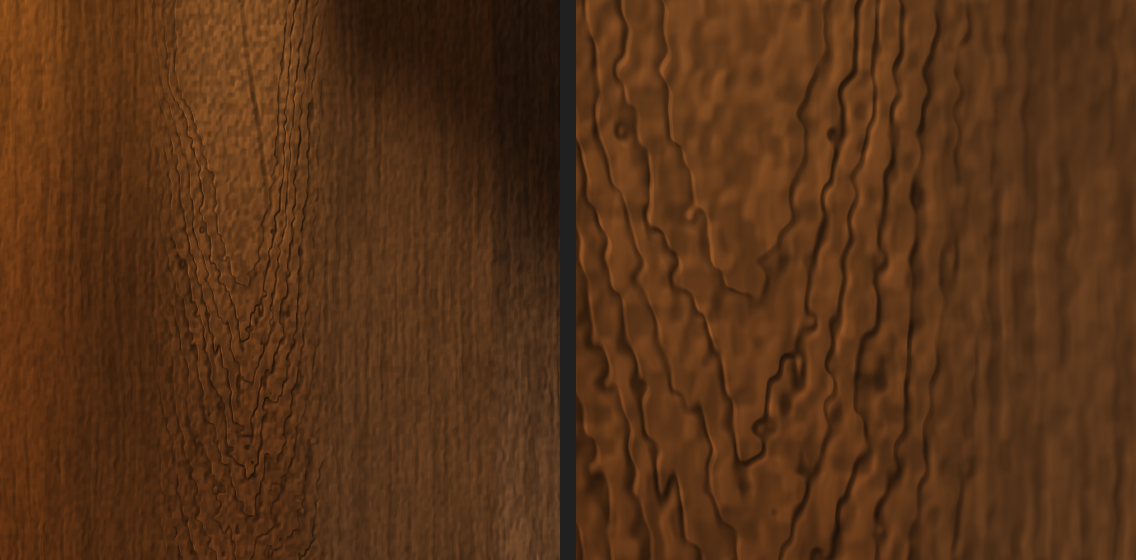
Left, the full canvas; right, a detail of the centre.
Reproduce this texture procedurally as a Shadertoy shader.

```glsl
// Dark stained wood: nested cathedral rings in the middle, straight pores beside
// them. A height field of rings and pores is embossed by a finite difference,
// then multiplied onto broad colour gradients and a soft corner shadow.

float hash(vec2 p) {
    vec3 q = fract(vec3(p.xyx) * 0.1031);
    q += dot(q, q.yzx + 33.33);
    return fract((q.x + q.y) * q.z);
}

float noise(vec2 p) {
    vec2 i = floor(p), f = fract(p);
    f = f * f * (3.0 - 2.0 * f);
    return mix(mix(hash(i), hash(i + vec2(1, 0)), f.x),
               mix(hash(i + vec2(0, 1)), hash(i + vec2(1, 1)), f.x), f.y);
}

float fbm(vec2 p) {
    float sum = 0.0, amp = 0.5;
    for (int i = 0; i < 4; i++) {
        sum += amp * noise(p);
        p = p * 2.03 + 17.1;
        amp *= 0.5;
    }
    return sum;
}

// Strength of the cathedral figure across the board
float figureMask(float x) {
    return smoothstep(0.25, 0.34, x) * (1.0 - smoothstep(0.53, 0.61, x));
}

// Dark grooves: U-shaped rings, open at the top, with pointed tips
float grooves(vec2 p) {
    float axis = 0.445 - 0.03 * smoothstep(0.35, 0.9, p.y);
    float x = p.x - axis + 0.024 * (noise(p * vec2(9, 7)) - 0.5);
    float d = sqrt(x * x + 0.0003) - 0.0173;
    float level = 3.4 * d + 26.0 * d * d - p.y + 0.5;
    level += 0.07 * (noise(p * vec2(42, 15)) - 0.5) + 0.05 * (noise(p * vec2(120, 80)) - 0.5);

    // Rings spread apart on the flanks
    float ring = level / (0.083 + 0.5 * max(d - 0.02, 0.0));
    float f = fract(ring), id = floor(ring);
    float width = mix(0.3, 0.7, hash(vec2(id, 3.0)));
    float line = smoothstep(0.0, 0.14, f) * (1.0 - smoothstep(0.12, width, f));
    line *= smoothstep(-0.1, 0.1, ring) * mix(0.65, 1.0, hash(vec2(id, 8.0)));

    // Outer flanks break up into beads
    float beads = smoothstep(0.15, 0.65, noise(p * vec2(90, 60) + 5.0));
    line *= mix(1.0, beads, 0.3 + 0.5 * smoothstep(0.05, 0.13, d));

    // Slanted streak inside the innermost ring
    float streakX = 0.432 + 0.05 * smoothstep(1.05, 0.55, p.y) + 0.006 * (noise(p * vec2(3, 30)) - 0.5);
    float streak = 1.0 - smoothstep(0.001, 0.007, abs(p.x - streakX));
    streak *= smoothstep(0.59, 0.68, p.y) * (0.4 + 0.6 * noise(p * vec2(20, 12)));
    return max(line * figureMask(p.x), 0.8 * streak);
}

// Fine pores: long straight lines on the flanks, short ripples in the figure
float pores(vec2 p) {
    p.x += 0.012 * noise(p * vec2(5, 4)) + 0.004 * noise(p * vec2(40, 70));
    float lines = smoothstep(0.1, 0.8, noise(p * vec2(150, 6)));
    float dashes = smoothstep(0.1, 0.85, noise(p * vec2(175, 48) + 9.0));
    float ripples = smoothstep(0.1, 0.85, noise(p * vec2(140, 100) + 31.0));
    float mask = figureMask(p.x);
    float strip = smoothstep(0.875, 0.895, p.x);
    return lines * mix(0.5, 0.1, mask) + dashes * (0.35 + 0.25 * strip) + ripples * mix(0.3, 0.6, mask);
}

float height(vec2 p) {
    return 0.6 * pores(p) - 0.8 * grooves(p);
}

// Broad colour of the stain
vec3 stain(vec2 p) {
    float wave = fbm(p * vec2(5, 2));
    vec3 orange = mix(vec3(0.35, 0.18, 0.065), vec3(0.46, 0.255, 0.09), smoothstep(0.35, 1.0, p.y));
    vec3 umber = mix(vec3(0.28, 0.15, 0.06), vec3(0.35, 0.195, 0.075), smoothstep(0.4, 1.0, p.y));
    vec3 heart = mix(vec3(0.32, 0.175, 0.075), vec3(0.46, 0.28, 0.13), smoothstep(0.1, 1.0, p.y));
    vec3 drab = mix(vec3(0.325, 0.2, 0.105), vec3(0.32, 0.19, 0.09), p.y);
    vec3 c = mix(orange, umber, smoothstep(0.03, 0.2, p.x + 0.08 * (wave - 0.5)));
    c = mix(c, heart, smoothstep(0.22, 0.4, p.x));
    c = mix(c, drab, smoothstep(0.48, 0.62, p.x));

    // Greyer strip beyond the seam at the right
    vec3 edge = mix(vec3(0.35, 0.225, 0.13), vec3(0.25, 0.155, 0.085), smoothstep(0.1, 0.6, p.y));
    c = mix(c, edge, smoothstep(0.87, 0.9, p.x));
    c *= 1.0 - 0.12 * exp(-pow((p.x - 0.885) / 0.006, 2.0));
    return c * (0.88 + 0.26 * wave);
}

void mainImage(out vec4 fragColor, in vec2 fragCoord) {
    vec2 p = fragCoord / iResolution.xy;

    // Emboss the relief with light from the upper left
    float relief = height(p) - height(p + vec2(-0.0025, 0.003));
    float shade = 1.0 + 0.36 * relief;
    shade *= 1.0 - 0.4 * grooves(p);
    shade *= 0.83 + 0.29 * pores(p);

    // Soft diagonal shadow over the upper right corner
    float across = p.y - 0.91 + 0.8 * (p.x - 0.58) + 0.12 * (fbm(p * 4.0) - 0.5);
    float shadow = smoothstep(-0.16, 0.16, across) * smoothstep(0.5, 0.66, p.x);
    vec3 color = stain(p) * shade;
    color *= mix(vec3(1.0), vec3(0.5, 0.45, 0.4), shadow);

    fragColor = vec4(clamp(color, 0.0, 1.0), 1.0);
}
```
